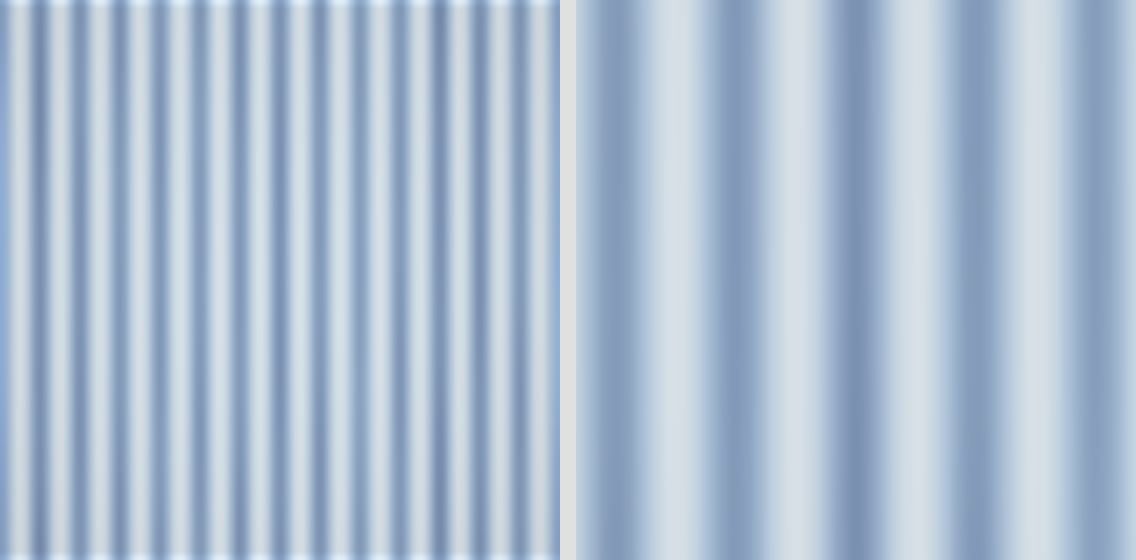
Left: the whole. Right: its middle third, enlarged.
Reproduce this pattern procedurally as a three.js fragment shader.

```glsl
// Soft blue and pale grey vertical stripes, blurred like faded ticking cloth.
#define STRIPES 14.0
#define DARK_BLUE vec3(0.497, 0.585, 0.708)
#define PALE_GREY vec3(0.832, 0.866, 0.888)
#define HALO_TINT vec3(0.010, 0.026, 0.032)
#define RIM_GLOW vec3(0.060, 0.085, 0.105)
#define RIM_WIDTH 0.018
#define WOBBLE 0.010
#define SHADE_VARIATION 0.024
#define FIBRE_STRENGTH 0.004

varying vec2 vUv;

const float TAU = 6.2831853;

// Uneven dye from one stripe to the next, about -1 to 1.
float stripeDye(float id) {
  return 0.4 * cos(1.8 * (id - 4.0)) + 0.6 * cos(1.26 * (id - 6.5));
}

// Slow drift of the dye along a stripe.
float dyeDrift(float id, float y) {
  return 0.6 * sin(y * 7.0 + id * 2.4) + 0.4 * sin(y * 15.0 - id * 4.1);
}

// Fine lengthwise threads from layered sines.
float fibres(vec2 p) {
  float bend = 0.6 * sin(p.y * 9.0 + p.x * 20.0);
  return 0.6 * sin(p.x * 410.0 + bend) + 0.4 * sin(p.x * 730.0 - 2.0 * bend);
}

void main() {
  vec2 p = vUv;
  vec2 centred = 2.0 * p - 1.0;

  // Stripe profile: dark at whole numbers, pale halfway between.
  float across = p.x * STRIPES;
  float id = floor(across + 0.5);
  float offset = across - id;
  float drift = dyeDrift(id, p.y);
  float pale = 0.5 - 0.5 * cos(TAU * offset);
  float flank = 4.0 * pale * (1.0 - pale);
  pale += WOBBLE * 2.0 * drift * flank;

  vec3 color = mix(DARK_BLUE, PALE_GREY, pale);
  color += HALO_TINT * flank;

  // Shade differs between stripes and along each one.
  float shade = stripeDye(id) + 0.6 * drift;
  color -= SHADE_VARIATION * shade * (1.0 - pale) * vec3(1.0, 1.1, 0.85);

  // Brighter, cooler middle and duller corners.
  float falloff = dot(centred * centred, vec2(0.55, 0.45));
  color += (0.30 - falloff) * vec3(0.040, 0.045, 0.050);

  // Outermost half stripes are lighter and bluer.
  float sideGlow = smoothstep(0.955, 1.0, abs(centred.x));
  color += sideGlow * vec3(0.065, 0.095, 0.130) * (1.0 - 0.5 * centred.y * centred.y);

  // Pale glow along the top and bottom rims, strongest on pale stripes.
  float rim = 1.0 - smoothstep(0.0, RIM_WIDTH, min(p.y, 1.0 - p.y));
  color += RIM_GLOW * rim * (0.6 + 0.4 * pale);

  color += FIBRE_STRENGTH * fibres(p);
  gl_FragColor = vec4(clamp(color, 0.0, 1.0), 1.0);
}
```
